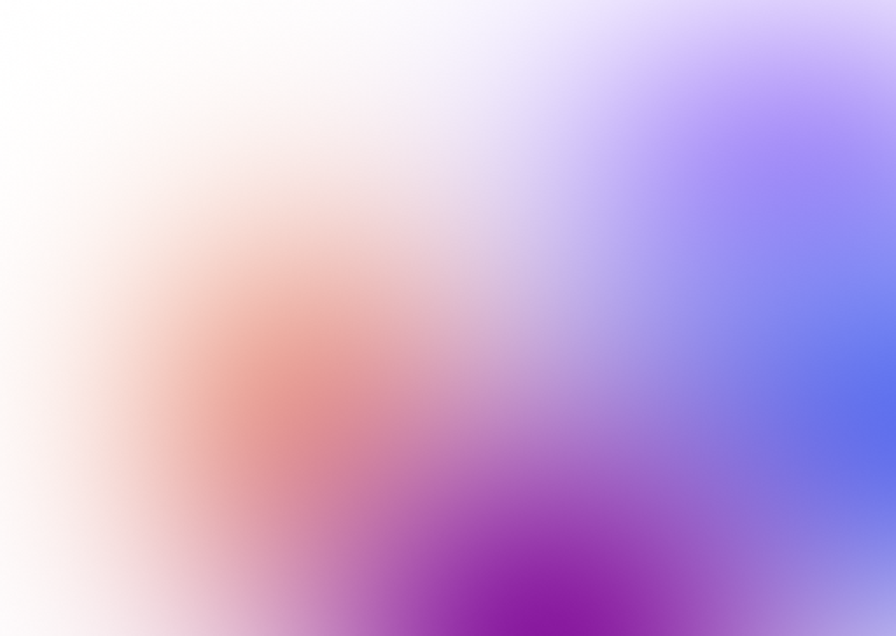
Reproduce this background procedurally as a WebGL 1 fragment shader.

```glsl
precision highp float;
// Soft mesh gradient: lavender, blue, peach and magenta glows over white.

uniform vec2 u_resolution;

float hash(vec2 p) {
    return fract(sin(dot(p, vec2(127.1, 311.7))) * 43758.5453);
}

// Elliptical Gaussian falloff: 1 at the center, 1/e at the radii
float glow(vec2 uv, vec2 center, vec2 radii) {
    vec2 d = (uv - center) / radii;
    return exp(-dot(d, d));
}

void main() {
    vec2 uv = gl_FragCoord.xy / u_resolution;
    vec3 color = vec3(1.0);

    // Cool glows on the right
    color = mix(color, vec3(0.725, 0.588, 0.98), glow(uv, vec2(0.885, 0.725), vec2(0.273, 0.30)));
    color = mix(color, vec3(0.36, 0.46, 0.95), glow(uv, vec2(1.03, 0.34), vec2(0.378, 0.366)));

    // Warm glow on the left
    color = mix(color, vec3(0.945, 0.665, 0.57), glow(uv, vec2(0.339, 0.34), vec2(0.212, 0.33)));

    // Magenta glow rising from the bottom edge
    color = mix(color, vec3(0.533, 0.094, 0.62), glow(uv, vec2(0.612, -0.02), vec2(0.28, 0.375)));

    // Faint grain against banding
    color += (hash(floor(uv * vec2(512.0, 364.0))) - 0.5) * 0.006;

    gl_FragColor = vec4(clamp(color, 0.0, 1.0), 1.0);
}
```
